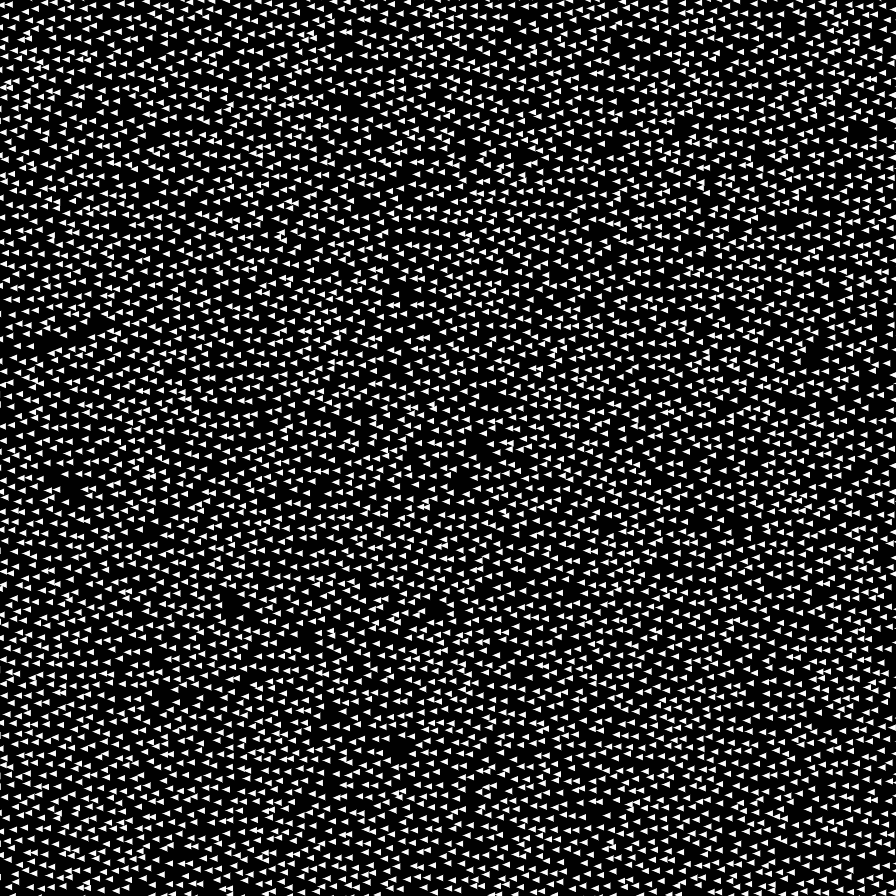
Write a WebGL 2 fragment shader that draws this pattern.

```glsl
#version 300 es
precision highp float;
// Scattered small white triangles, all pointing left, in loose wavy rows on black.

uniform vec2 u_resolution;
out vec4 fragColor;

vec3 hash3(vec2 cell) {
    vec3 p = fract(cell.xyx * vec3(0.1031, 0.1030, 0.0973));
    p += dot(p, p.yxz + 33.33);
    return fract((p.xxy + p.yzz) * p.zyx);
}

// Gentle rise and fall of the rows
float rowWave(float x, float y) {
    return 0.006 * sin(27.0 * x + 9.0 * y) + 0.004 * sin(43.0 * x - 17.0 * y + 1.7);
}

// Signed distance to a left-pointing isosceles triangle
float triangle(vec2 p, vec2 halfSize) {
    vec2 slantNormal = normalize(vec2(-halfSize.y, 2.0 * halfSize.x));
    float slant = dot(slantNormal, vec2(p.x + halfSize.x, abs(p.y)));
    return max(p.x - halfSize.x, slant);
}

void main() {
    vec2 uv = gl_FragCoord.xy / u_resolution.y;
    float pixel = 1.0 / u_resolution.y;
    vec2 spacing = vec2(0.0133, 0.0122);
    float baseRow = floor((uv.y - rowWave(uv.x, uv.y)) / spacing.y);
    float nearest = 1.0;

    // Search the neighbouring cells of the staggered, jittered grid
    for (int j = -1; j <= 1; j++) {
        float row = baseRow + float(j);
        float stagger = 0.5 * mod(row, 2.0);
        float baseColumn = floor(uv.x / spacing.x - stagger);

        for (int i = -1; i <= 1; i++) {
            vec2 cell = vec2(baseColumn + float(i), row);
            vec3 random = hash3(cell + 50.0);
            if (random.z < 0.04) continue; // occasional gap

            vec2 jitter = (random.xy - 0.5) * vec2(0.54, 0.58);
            vec2 center = (cell + 0.5 + vec2(stagger, 0.0) + jitter) * spacing;
            center.y += rowWave(center.x, center.y);
            nearest = min(nearest, triangle(uv - center, vec2(0.0043, 0.0036)));
        }
    }

    float coverage = 1.0 - smoothstep(-0.55 * pixel, 0.55 * pixel, nearest);
    fragColor = vec4(vec3(mix(0.005, 0.99, coverage)), 1.0);
}
```
